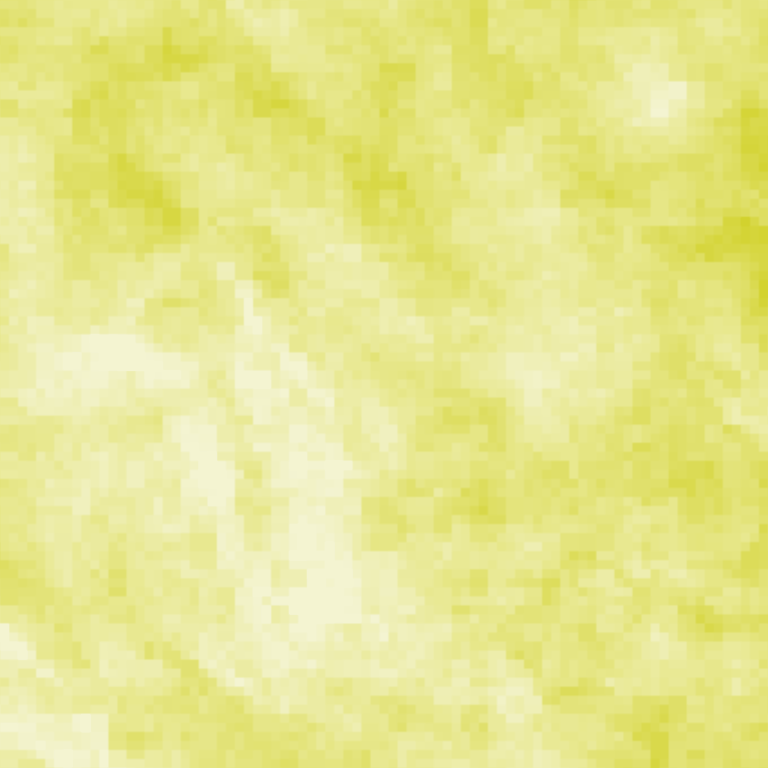
Write a three.js fragment shader that draws this texture.

```glsl
// Blocky yellow-green marble: warped, slanted noise with pale streaks,
// olive veins and fine speckle, sampled once per cell of a coarse grid.
// Neighbouring cells are blended over a narrow band to soften the edges.

varying vec2 vUv;

const float CELLS = 85.0;          // grid cells across the canvas
const float EDGE_SOFTNESS = 0.16;  // half width of a cell edge, in cells
const vec2 GRAIN_DIR = vec2(0.79, -0.61);
const vec3 OLIVE = vec3(0.825, 0.825, 0.18);
const vec3 LIME = vec3(0.908, 0.908, 0.555);
const vec3 CREAM = vec3(0.955, 0.955, 0.82);

float hash(vec2 p) {
  vec3 q = fract(vec3(p.xyx) * 0.1031);
  q += dot(q, q.yzx + 33.33);
  return fract((q.x + q.y) * q.z);
}

float valueNoise(vec2 p) {
  vec2 i = floor(p);
  vec2 f = fract(p);
  vec2 w = f * f * (3.0 - 2.0 * f);
  float low = mix(hash(i), hash(i + vec2(1.0, 0.0)), w.x);
  float high = mix(hash(i + vec2(0.0, 1.0)), hash(i + vec2(1.0, 1.0)), w.x);
  return mix(low, high, w.y);
}

// Fractal noise, normalised to 0..1
float fbm(vec2 p, float gain) {
  float sum = 0.0;
  float total = 0.0;
  float weight = 1.0;
  for (int i = 0; i < 5; i++) {
    sum += weight * valueNoise(p);
    total += weight;
    weight *= gain;
    p = p * 2.03 + vec2(17.3, 9.1);
  }
  return sum / total;
}

// Coordinates along and across a direction
vec2 alignTo(vec2 p, vec2 dir) {
  return vec2(dot(p, dir), dot(p, vec2(-dir.y, dir.x)));
}

// Thin ridges where the noise crosses its middle value
float vein(vec2 p, float width) {
  float distanceToMiddle = abs(fbm(p, 0.5) - 0.5);
  return 1.0 - smoothstep(0.0, width, distanceToMiddle);
}

// Tone of the marble, 0 = olive, 1 = cream
float marble(vec2 p) {
  vec2 warp = vec2(fbm(p * 4.0 + 31.0, 0.5), fbm(p * 4.0 + 57.0, 0.5)) - 0.5;
  vec2 flow = alignTo(p + 0.22 * warp, GRAIN_DIR);

  float bands = fbm(flow * vec2(2.4, 5.2) + 40.0, 0.65) - 0.5;
  float clouds = fbm(p * 7.0 + 83.0, 0.75) - 0.5;
  float speckle = fbm(flow * vec2(13.0, 24.0) + 140.0, 0.75) - 0.5;

  float streakArea = smoothstep(0.5, 0.66, fbm(flow * vec2(2.0, 4.0) + 71.0, 0.5));
  float streaks = streakArea * vein(flow * vec2(2.0, 6.0) + 12.0, 0.12);

  float veinArea = smoothstep(0.47, 0.6, fbm(p * 3.5 + 95.0, 0.5));
  float veins = veinArea * vein(flow * vec2(3.5, 5.0) + 64.0, 0.09);

  float body = 1.12 * bands + 0.9 * clouds + 0.38 * speckle;
  return 0.52 + body + 0.24 * streaks - 0.24 * veins;
}

// One flat tone per cell; some cells merge into wider or taller blocks
float cellTone(vec2 cell) {
  vec2 pair = floor(cell * 0.5);
  vec2 chance = vec2(hash(pair + 211.0), hash(pair + 377.0));
  vec2 span = 1.0 + step(chance, vec2(0.36, 0.3));
  vec2 centre = (floor(cell / span) + 0.5) * span;
  float jitter = hash(centre * 2.0 + 150.0) - 0.5;
  return marble(centre / CELLS) + 0.1 * jitter;
}

vec3 palette(float tone) {
  float t = clamp(tone, 0.0, 1.0);
  float middle = 0.586;
  vec3 shade = mix(OLIVE, LIME, min(t / middle, 1.0));
  return mix(shade, CREAM, max((t - middle) / (1.0 - middle), 0.0));
}

void main() {
  // Blend the four nearest cells across soft edges
  vec2 grid = vUv * CELLS - 0.5;
  vec2 cell = floor(grid);
  vec2 w = smoothstep(0.5 - EDGE_SOFTNESS, 0.5 + EDGE_SOFTNESS, fract(grid));
  float low = mix(cellTone(cell), cellTone(cell + vec2(1.0, 0.0)), w.x);
  float high = mix(cellTone(cell + vec2(0.0, 1.0)), cellTone(cell + vec2(1.0, 1.0)), w.x);
  gl_FragColor = vec4(palette(mix(low, high, w.y)), 1.0);
}
```
